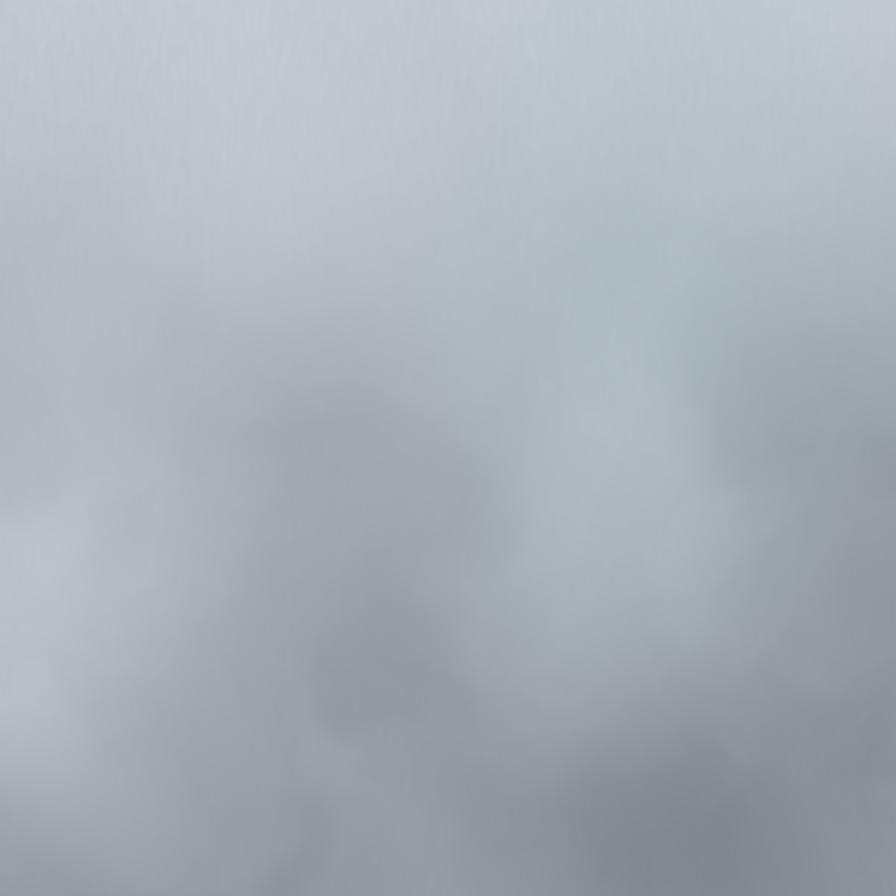
This texture is drawn by a Shadertoy shader. Its source:

```glsl
// Soft grey overcast sky with blurred cloud shadows and a faint upright grain.

vec2 gradientAt(vec2 cell) {
    vec2 h = vec2(dot(cell, vec2(127.1, 311.7)), dot(cell, vec2(269.5, 183.3)));
    return 2.0 * fract(sin(h) * 43758.55) - 1.0;
}

float gradientNoise(vec2 p) {
    vec2 i = floor(p), f = fract(p);
    vec2 u = f * f * f * (f * (f * 6.0 - 15.0) + 10.0);
    float a = dot(gradientAt(i), f);
    float b = dot(gradientAt(i + vec2(1, 0)), f - vec2(1, 0));
    float c = dot(gradientAt(i + vec2(0, 1)), f - vec2(0, 1));
    float d = dot(gradientAt(i + vec2(1, 1)), f - vec2(1, 1));
    return mix(mix(a, b, u.x), mix(c, d, u.x), u.y);
}

float cloudNoise(vec2 p) {
    float sum = 0.0, amplitude = 1.0;
    for (int octave = 0; octave < 4; octave++) {
        sum += amplitude * gradientNoise(p);
        p = mat2(0.8, 0.6, -0.6, 0.8) * p * 2.0 + 7.3;
        amplitude *= 0.45;
    }
    return sum;
}

// Soft elliptical patch of light or shadow
float patchAt(vec2 p, vec2 center, vec2 size) {
    vec2 d = (p - center) / size;
    return exp(-dot(d, d));
}

void mainImage(out vec4 fragColor, in vec2 fragCoord) {
    vec2 uv = fragCoord / iResolution.xy;

    // Drifting edges for the large patches
    vec2 drift = vec2(cloudNoise(uv * 3.5 + 2.7), cloudNoise(uv * 3.5 + 19.4));
    vec2 p = uv + 0.05 * drift;

    // Light falls off from the top toward the lower right
    float light = 0.29 + 0.61 * uv.y;
    light += 0.36 * patchAt(p, vec2(0.03, 0.28), vec2(0.16, 0.20));
    light += 0.12 * patchAt(p, vec2(0.67, 0.42), vec2(0.13, 0.22));
    light += 0.08 * patchAt(p, vec2(0.28, 0.82), vec2(0.16, 0.16));
    light -= 0.10 * patchAt(p, vec2(0.37, 0.52), vec2(0.11, 0.14));
    light -= 0.11 * patchAt(p, vec2(0.43, 0.25), vec2(0.16, 0.10));
    light -= 0.24 * patchAt(p, vec2(0.77, 0.08), vec2(0.18, 0.15));
    light -= 0.25 * patchAt(p, vec2(0.99, 0.40), vec2(0.17, 0.28));

    // Wispy variation, stronger in the lower clouds
    float wisps = cloudNoise(vec2(5.0, 3.6) * uv + drift + 11.0);
    light += wisps * mix(0.13, 0.05, smoothstep(0.3, 0.9, uv.y));
    light = 0.59 + 1.12 * (light - 0.59);

    vec3 color = mix(vec3(0.502, 0.53, 0.567), vec3(0.772, 0.803, 0.833), clamp(light, 0.0, 1.05));

    // Slight teal and violet shifts
    float teal = patchAt(p, vec2(0.75, 0.65), vec2(0.28, 0.38)) + 0.3 * gradientNoise(uv * 4.0 + 5.0);
    color += teal * vec3(-0.010, 0.005, 0.0);

    // Fine upright grain, clearest near the top left
    float grain = gradientNoise(uv * vec2(150.0, 45.0)) + 0.6 * gradientNoise(uv * vec2(75.0, 22.0) + 31.0);
    color += grain * mix(0.005, 0.015, smoothstep(0.6, 1.0, uv.y) * (1.0 - 0.6 * uv.x));

    fragColor = vec4(color, 1.0);
}
```
